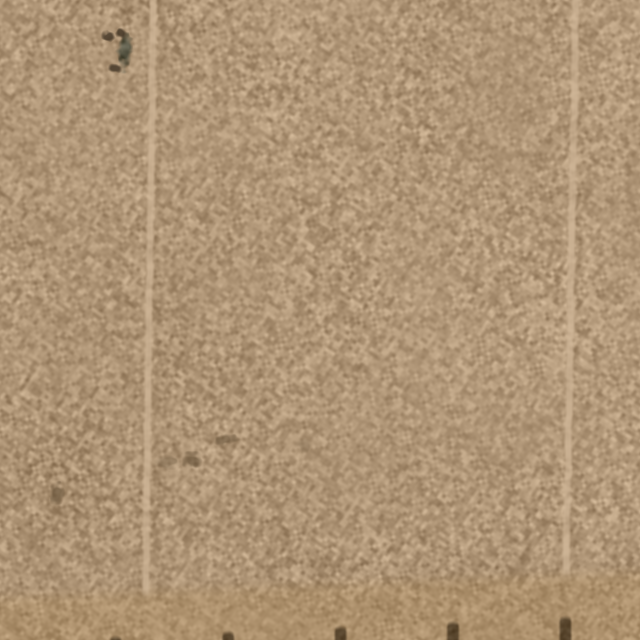
Give the GLSL for this texture, as a WebGL 1 fragment shader.

```glsl
precision highp float;
// Grainy sand-coloured wall with two pale vertical seams, small stains and a row of dark pegs.
uniform vec2 u_resolution;

float hash(vec2 p) {
  vec3 q = fract(vec3(p.xyx) * 0.1031);
  q += dot(q, q.yzx + 33.33);
  return fract((q.x + q.y) * q.z);
}

// Smooth value noise centred on zero.
float noise(vec2 p) {
  vec2 cell = floor(p);
  vec2 f = fract(p);
  f = f * f * (3.0 - 2.0 * f);
  float low = mix(hash(cell), hash(cell + vec2(1.0, 0.0)), f.x);
  float high = mix(hash(cell + vec2(0.0, 1.0)), hash(cell + 1.0), f.x);
  return mix(low, high, f.y) - 0.5;
}

mat2 rotation(float angle) {
  float c = cos(angle);
  float s = sin(angle);
  return mat2(c, s, -s, c);
}

// Fine mottling from two rotated layers, with patchy strength.
float grain(vec2 p) {
  float fine = noise(rotation(0.6) * p * 175.0 + 300.0);
  float medium = noise(rotation(-0.5) * p * 125.0 + 500.0);
  float patches = 1.0 + 0.5 * noise(p * 9.0 + 40.0);
  return (0.15 * fine + 0.11 * medium) * patches;
}

// Soft elliptical blot with a ragged outline.
float blot(vec2 p, vec2 center, vec2 radius) {
  float d = length((p - center) / radius);
  d += 0.7 * noise(p * 150.0 + 70.0);
  return 1.0 - smoothstep(0.45, 1.25, d);
}

// Distance from a leaning seam, signed from left to right.
float seamOffset(vec2 p, float topX, float lean) {
  float wobble = 0.0025 * noise(vec2(topX * 90.0, p.y * 45.0));
  return p.x - topX + lean * (1.0 - p.y) + wobble;
}

vec3 addSeam(vec3 color, vec2 p, float topX, float lean, float endY) {
  float x = seamOffset(p, topX, lean);
  float span = smoothstep(endY - 0.006, endY + 0.012, p.y);
  float ridge = 1.0 - smoothstep(0.002, 0.0085, abs(x));
  float shade = exp(-pow((x - 0.011) / 0.005, 2.0));
  float strength = 0.72 + 0.35 * noise(vec2(topX * 70.0, p.y * 65.0));
  color -= vec3(0.025) * shade * span;
  return mix(color, vec3(0.81, 0.71, 0.59), ridge * span * strength);
}

// Rounded pegs whose tops rise steadily to the right.
float pegs(vec2 p) {
  float spacing = 0.1756;
  float index = floor((p.x - 0.181) / spacing + 0.5);
  float x = p.x - 0.181 - index * spacing;
  float top = 0.005 + 0.0078 * index;
  float present = step(-0.5, index) * step(index, 4.5);
  float side = 1.0 - smoothstep(0.006, 0.012, abs(x));
  float cap = 1.0 - smoothstep(top - 0.006, top + 0.004, p.y + 40.0 * x * x);
  return present * side * cap;
}

void main() {
  vec2 p = gl_FragCoord.xy / u_resolution;

  // Base tone, broad shading and grain.
  vec3 color = vec3(0.685, 0.583, 0.462);
  color += 0.014 * (p.x - 0.5) + 0.035 * noise(p * 4.0 + 20.0);
  float texture = grain(p);
  color += texture * vec3(1.0, 1.0, 0.97);

  // Warmer, smoother strip below the seams.
  float stripEdge = 0.07 + 0.04 * p.x;
  float strip = 1.0 - smoothstep(stripEdge - 0.02, stripEdge + 0.012, p.y);
  color = mix(color, vec3(0.675, 0.56, 0.41) + 0.65 * texture, 0.75 * strip);

  color = addSeam(color, p, 0.2395, 0.0133, 0.070);
  color = addSeam(color, p, 0.8995, 0.0165, 0.102);

  // Dark chipped spot near the upper left.
  float chip = blot(p, vec2(0.196, 0.918), vec2(0.011, 0.026));
  vec3 chipColor = vec3(0.27, 0.28, 0.22) + 0.3 * noise(p * 110.0);
  color = mix(color, chipColor, 0.85 * chip);
  float specks = max(blot(p, vec2(0.170, 0.944), vec2(0.009, 0.008)),
                     blot(p, vec2(0.180, 0.893), vec2(0.009, 0.006)));
  specks = max(specks, blot(p, vec2(0.188, 0.948), vec2(0.008, 0.007)));
  color = mix(color, vec3(0.25, 0.20, 0.14), 0.8 * specks);

  // Faint stains in the lower part.
  float stain = 0.65 * blot(p, vec2(0.299, 0.281), vec2(0.014, 0.013));
  stain = max(stain, 0.6 * blot(p, vec2(0.354, 0.313), vec2(0.018, 0.008)));
  stain = max(stain, 0.4 * blot(p, vec2(0.262, 0.278), vec2(0.018, 0.010)));
  stain = max(stain, 0.7 * blot(p, vec2(0.089, 0.229), vec2(0.010, 0.017)));
  stain = max(stain, 0.3 * blot(p, vec2(0.475, 0.304), vec2(0.013, 0.010)));
  color = mix(color, vec3(0.40, 0.32, 0.22), stain);

  color = mix(color, vec3(0.31, 0.24, 0.15) + 0.5 * texture, 0.9 * pegs(p));
  gl_FragColor = vec4(clamp(color, 0.0, 1.0), 1.0);
}
```
